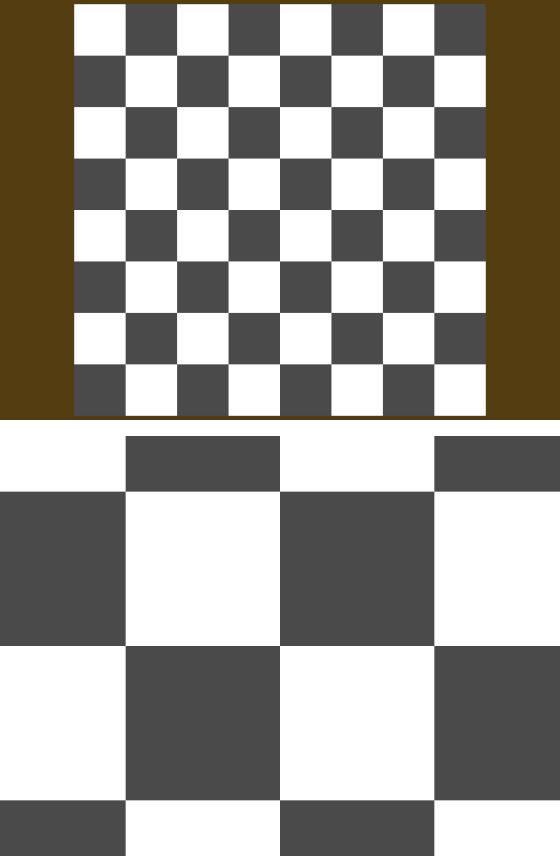
Top, the full canvas; bottom, a detail of the centre.
Write a WebGL 2 fragment shader that draws this pattern.

```glsl
#version 300 es
precision highp float;
// A flat 8 by 8 checkerboard centred on a plain brown ground.
// Each axis gives a smoothed square wave; the sign of their product
// picks the square colour, and a box distance masks the board.

uniform vec2 u_resolution;
out vec4 fragColor;

const float SQUARES = 8.0;      // squares along each side
const float BOARD_SIZE = 0.98;  // board side, in canvas heights

const vec3 GROUND = vec3(0.335, 0.24, 0.07);
const vec3 DARK = vec3(0.29);
const vec3 LIGHT = vec3(1.0);

// Square wave per axis: +1 in even cells, -1 in odd, one pixel soft.
vec2 cellWave(vec2 cell, float pixel) {
    vec2 edgeDistance = 0.5 - abs(mod(cell + 0.5, 2.0) - 1.0);
    return clamp(2.0 * edgeDistance / pixel, -1.0, 1.0);
}

// Coverage of a centred square, one pixel soft on each axis.
float squareMask(vec2 p, float halfSide, float pixel) {
    vec2 inside = clamp((halfSide - abs(p)) / pixel + 0.5, 0.0, 1.0);
    return inside.x * inside.y;
}

void main() {
    // Canvas heights from the centre
    vec2 p = (gl_FragCoord.xy - 0.5 * u_resolution) / u_resolution.y;
    float pixel = 1.0 / u_resolution.y;

    // Checker, with a dark square at the lower left
    float cellsPerUnit = SQUARES / BOARD_SIZE;
    vec2 cell = p * cellsPerUnit + 0.5 * SQUARES;
    // The outer rim is softened by the mask alone
    vec2 inset = vec2(0.5 * pixel * cellsPerUnit);
    cell = clamp(cell, inset, SQUARES - inset);
    vec2 wave = cellWave(cell, pixel * cellsPerUnit);
    vec3 board = mix(LIGHT, DARK, 0.5 + 0.5 * wave.x * wave.y);

    // Board over ground
    float mask = squareMask(p, 0.5 * BOARD_SIZE, pixel);
    fragColor = vec4(mix(GROUND, board, mask), 1.0);
}
```
